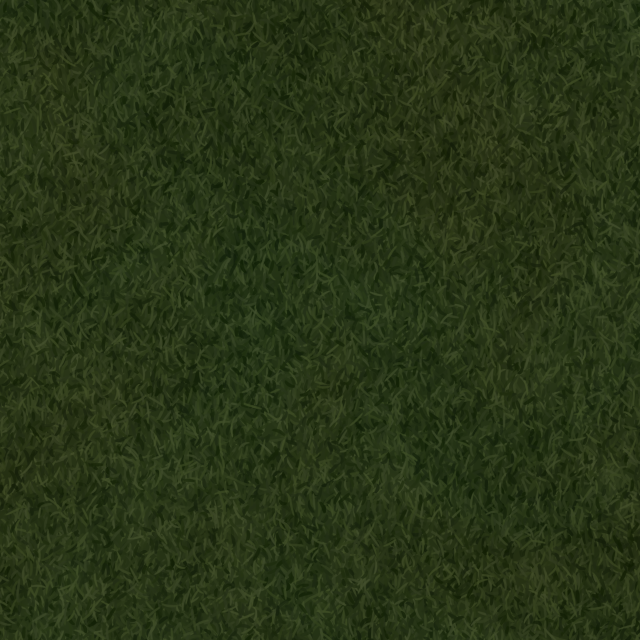
This texture is drawn by a WebGL 1 fragment shader. Its source:

```glsl
precision highp float;
// Dense dark green lawn of short, curved, overlapping grass blades.
uniform vec2 u_resolution;

vec2 hash2(vec2 p) {
  vec3 q = fract(vec3(p.xyx) * vec3(0.1031, 0.1030, 0.0973));
  q += dot(q, q.yzx + 33.33);
  return fract((q.xx + q.yz) * q.zy);
}

// Layered, warped sines: smooth patches, roughly -1 to 1.
float patches(vec2 p) {
  float sum = 0.0;
  float weight = 0.5;
  for (int i = 0; i < 4; i++) {
    p += 0.6 * sin(p.yx * 1.3 + vec2(1.7, 4.2));
    sum += weight * sin(p.x) * sin(p.y + 0.8);
    p = mat2(1.4, 1.1, -1.1, 1.4) * p + 2.3;
    weight *= 0.7;
  }
  return sum;
}

// Coverage of a tapered, bent blade lying along the x axis.
float bladeMask(vec2 p, float halfLength, float halfWidth, float bend) {
  float t = p.x / halfLength;
  float across = abs(p.y - bend * (t * t - 0.3));
  float width = halfWidth * (1.0 - 0.55 * t * t);
  float side = 1.0 - smoothstep(width - 0.0012, width + 0.0012, across);
  return side * (1.0 - smoothstep(0.7, 1.0, abs(t)));
}

// Paints one layer of blades, one per grid cell, over (tone, hue).
vec2 paintLayer(vec2 uv, vec2 under, float layer) {
  vec2 grid = uv * 48.0 + hash2(vec2(layer, 7.0));
  vec2 cell = floor(grid);
  for (int y = -1; y <= 1; y++) {
    for (int x = -1; x <= 1; x++) {
      vec2 id = cell + vec2(float(x), float(y));
      vec2 seed = id + 20.0 + layer * vec2(71.0, 113.0);
      vec2 center = id + hash2(seed);
      vec2 look = hash2(seed + 311.3);
      vec2 form = hash2(seed + 523.7);
      vec2 turn = hash2(seed + 737.1);

      // Blades lean either way, more often upright than flat.
      float angle = 1.57 + (turn.x + turn.y - 1.0) * 1.6;
      vec2 along = vec2(cos(angle), sin(angle));
      vec2 offset = (grid - center) / 48.0;
      vec2 local = vec2(dot(offset, along), dot(offset, vec2(-along.y, along.x)));

      // Dark gaps are broad and short, lit blades thin and long.
      float tone = mix(-0.12, 1.05, look.x);
      float halfLength = mix(0.008, 0.0165, form.x) * mix(0.8, 1.1, look.x);
      float halfWidth = mix(0.0029, 0.0017, look.x);
      float bend = (form.y - 0.5) * 0.008;
      float mask = bladeMask(local, halfLength, halfWidth, bend);
      under = mix(under, vec2(tone, look.y), 0.78 * mask);
    }
  }
  return under;
}

void main() {
  vec2 uv = gl_FragCoord.xy / min(u_resolution.x, u_resolution.y);

  vec2 grass = vec2(0.35, 0.5);
  for (int i = 0; i < 9; i++) {
    grass = paintLayer(uv, grass, float(i));
  }

  // Uneven light over clumps, and wide drifts of greener turf.
  float tone = grass.x + 0.10 * patches(uv * 17.0) + 0.08 * patches(uv * 5.0 + 3.0);
  float drift = patches(uv * 4.0 + 9.0);

  vec3 shadowGreen = vec3(0.09, 0.14, 0.04);
  vec3 litGreen = vec3(0.25, 0.30, 0.155);
  vec3 color = mix(shadowGreen, litGreen, clamp(tone, -0.25, 1.2));
  color += (grass.y - 0.5) * vec3(0.010, 0.0, 0.030);
  color += drift * vec3(-0.012, 0.004, 0.004);
  gl_FragColor = vec4(color, 1.0);
}
```
